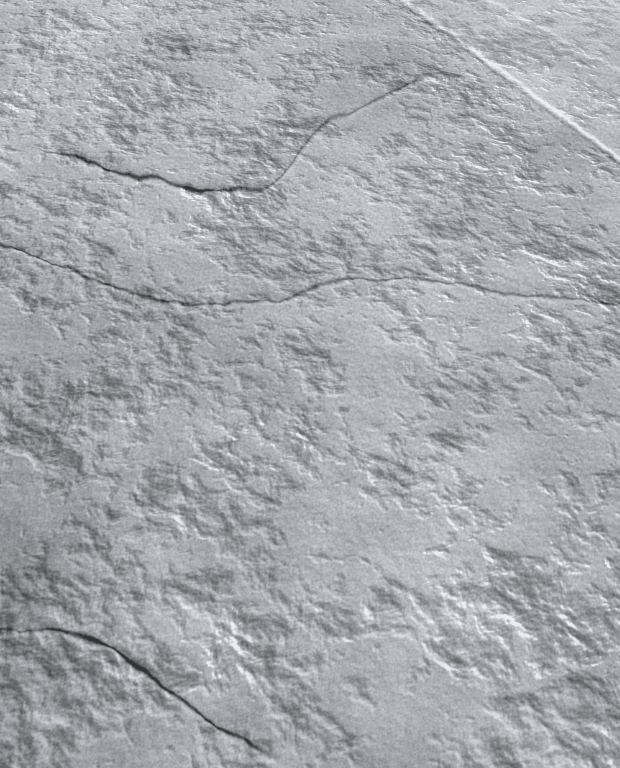
This texture is drawn by a WebGL 1 fragment shader. Its source:

```glsl
precision highp float;
// Weathered grey stamped concrete, seen receding towards the top.
// Gradient noise carves pits out of a smooth skin; the height is lit by
// its slope, then cracks, pale joints, wet glints and grain are added.
uniform vec2 u_resolution;

vec2 gradient(vec2 cell) {
  float angle = 6.2832 * fract(sin(dot(cell, vec2(127.1, 311.7))) * 43758.5);
  return vec2(cos(angle), sin(angle));
}

float noise(vec2 p) {
  vec2 i = floor(p), f = p - i;
  vec2 u = f * f * f * (f * (f * 6.0 - 15.0) + 10.0);
  vec2 e = vec2(1.0, 0.0);
  float low = mix(dot(gradient(i), f), dot(gradient(i + e.xy), f - e.xy), u.x);
  float high = mix(dot(gradient(i + e.yx), f - e.yx),
                   dot(gradient(i + e.xx), f - e.xx), u.x);
  return mix(low, high, u.y);
}

float fbm(vec2 p) {
  float sum = 0.0, weight = 1.0;
  for (int i = 0; i < 4; i++) {
    sum += weight * noise(p);
    p = mat2(1.6, 1.2, -1.2, 1.6) * p + 7.3;
    weight *= 0.5;
  }
  return sum;
}

// How far the skin is broken away; zero on the smooth plateaus.
// Pits are a little longer along the falling diagonal.
float pitDepth(vec2 q) {
  vec2 warped = q + 0.014 * vec2(noise(q * 17.0), noise(q * 17.0 + 31.0));
  vec2 slanted = vec2(warped.x - warped.y, warped.x + warped.y) * 0.707;
  float wear = 0.95 * fbm(q * vec2(4.0, 4.6) + 5.0) + 0.04;
  float hollow = smoothstep(0.1, 0.36, noise(slanted * vec2(8.0, 11.0) + 17.0));
  return max(fbm(slanted * vec2(26.0, 31.0)) + wear + 0.55 * hollow, 0.0);
}

float relief(vec2 q) {
  return 0.15 * fbm(q * 48.0 + 3.0) + 0.12 * fbm(q * 9.0) - pitDepth(q);
}

// Shade of a crack at signed height d above its path: dark gap, pale lower lip
float crackShade(float d, float width, float strength) {
  float gap = exp(-d * d / (width * width));
  float lip = exp(-pow((d + 2.6 * width) / (1.5 * width), 2.0));
  float shadow = smoothstep(-0.001, 0.002, d) * exp(-max(d, 0.0) / 0.008);
  return strength * (0.09 * lip - 0.38 * gap - 0.1 * shadow);
}

float cracks(vec2 p) {
  float x = p.x;
  float y = p.y + 0.008 * fbm(vec2(x * 18.0, p.y * 6.0));
  float varied = 0.8 + 1.0 * noise(vec2(x * 26.0, 4.3));

  float upper = 0.81 - 0.055 * smoothstep(0.0, 0.28, x)
              + 0.09 * smoothstep(0.34, 0.44, x) + 0.06 * smoothstep(0.42, 0.58, x);
  float upperStrength = smoothstep(0.02, 0.1, x) * mix(1.0, 0.5, smoothstep(0.3, 0.34, x))
                      * (1.0 - smoothstep(0.52, 0.6, x));

  float middle = 0.686 - 0.082 * smoothstep(-0.05, 0.25, x)
               + 0.032 * smoothstep(0.33, 0.46, x) - 0.03 * smoothstep(0.5, 0.8, x);
  float middleStrength = mix(0.8, 0.6, smoothstep(0.05, 0.3, x));

  float lower = 0.18 - 0.17 * smoothstep(0.06, 0.4, x);
  float lowerStrength = mix(0.45, 1.0, smoothstep(0.03, 0.12, x))
                      * (1.0 - smoothstep(0.32, 0.36, x));

  return crackShade(y - upper, 0.0028 * varied, upperStrength)
       + crackShade(y - middle, 0.0023 * varied, middleStrength)
       + crackShade(y - lower, 0.003 * varied, lowerStrength);
}

void main() {
  vec2 p = gl_FragCoord.xy / u_resolution.y;
  vec2 q = vec2((p.x - 0.4) * 1.9, 3.61) / (1.9 - p.y);

  // Straight joints and the smoother slab beyond them
  float edge = 0.003 * noise(p * 45.0);
  float joint = (p.y - 1.0 + 0.736 * (p.x - 0.527)) * 0.805 + edge;
  float farJoint = (p.y - 1.0 + 0.54 * (p.x - 0.638)) * 0.88 + edge;
  float slab = smoothstep(-0.002, 0.003, joint);

  // Slope towards the light, softly limited
  vec2 toLight = 0.0024 * vec2(0.6, 0.8);
  float slope = relief(q - toLight) - relief(q + toLight);
  slope /= 1.0 + 1.2 * abs(slope);
  float depth = pitDepth(q);

  float tone = 0.684 + 0.09 * fbm(q * vec2(2.6, 3.4) + 11.0);
  tone += 0.06 * noise(q * vec2(11.0, 14.0));
  tone -= 0.13 * min(depth, 0.8);
  tone -= 0.08 * smoothstep(0.28, 0.0, p.x) * smoothstep(0.7, 0.5, p.y);
  tone += 0.03 * smoothstep(0.5, 1.0, p.y);
  tone += slope * mix(0.6, 0.35, slab);

  // Glints where the right side is damp
  float damp = smoothstep(0.0, 0.35, fbm(q * 3.0 + 23.0) + 0.6 * (p.x - 0.4));
  tone += 0.18 * damp * smoothstep(0.1, 0.3, slope);

  tone += cracks(p);
  tone += 0.04 * slab;
  tone += 0.22 * exp(-pow(joint / 0.0028, 2.0)) - 0.1 * exp(-pow((joint + 0.006) / 0.002, 2.0));
  tone += 0.1 * exp(-pow(farJoint / 0.003, 2.0));

  // Sandy grain
  tone += 0.08 * noise(p * 300.0) + 0.05 * noise(q * 130.0);

  vec3 concrete = clamp(tone, 0.2, 0.93) * vec3(0.985, 1.0, 1.03);
  gl_FragColor = vec4(concrete, 1.0);
}
```
